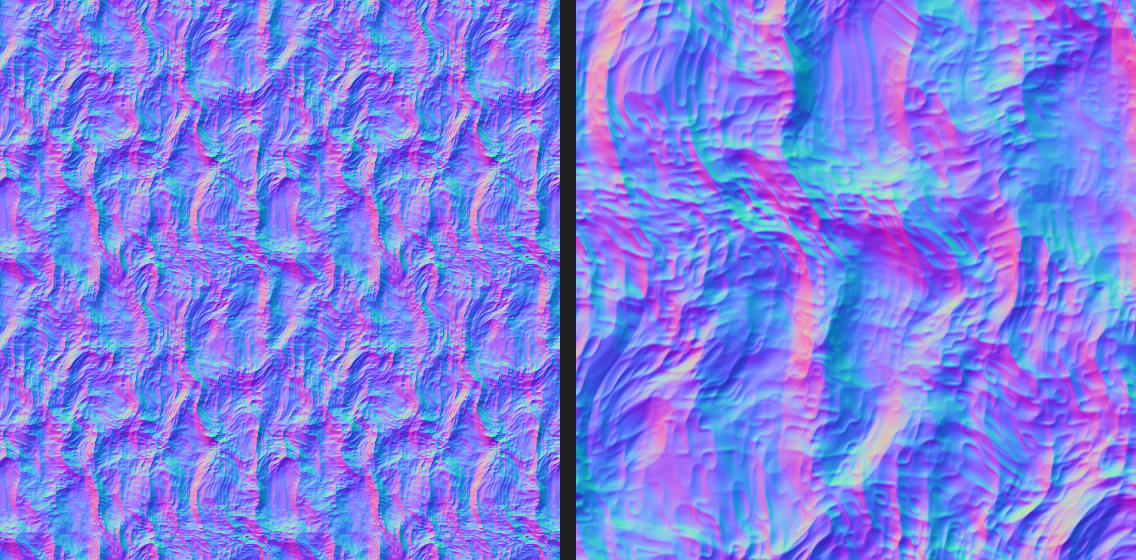
Left: the whole. Right: its middle third, enlarged.
Write a WebGL 2 fragment shader that draws this texture map.

```glsl
#version 300 es
precision highp float;
// Tileable tangent-space normal map of rough bark: long smooth plates between crumbly grooves.

#define TILES 2.0                  // repeats across and down
#define PLATE_CELLS vec2(6.0, 3.0) // bark plates per tile
#define PLATE_HEIGHT 0.034
#define PLATE_EDGE 0.58            // width of the plate flanks, in cells
#define GRAIN_CELLS vec2(10.0, 5.0)
#define GRAIN_GROWTH vec2(1.7, 2.0)
#define GRAIN_OCTAVES 5
#define GRAIN_SLOPE 0.23
#define PLATE_SMOOTHNESS 0.75      // how far plates suppress the grain
#define WARP 0.075
#define RELIEF 1.25
#define SAMPLE_STEP 0.002          // half width of the slope filter, in tiles

uniform vec2 u_resolution;
out vec4 fragColor;

float hash(vec2 cell) {
    vec3 q = fract(cell.xyx * vec3(0.1031, 0.1030, 0.0973));
    q += dot(q, q.yzx + 33.33);
    return fract((q.x + q.y) * q.z);
}

// Value noise that wraps after `cells` lattice steps.
float tileNoise(vec2 p, vec2 cells, float seed) {
    p *= cells;
    vec2 i = floor(p), f = p - i;
    f = f * f * f * (f * (f * 6.0 - 15.0) + 10.0);
    vec2 a = mod(i, cells) + seed, b = mod(i + 1.0, cells) + seed;
    return mix(mix(hash(a), hash(vec2(b.x, a.y)), f.x),
               mix(hash(vec2(a.x, b.y)), hash(b), f.x), f.y);
}

// Wrapping cellular noise: x is the distance to the cell border, y a random value per cell.
vec2 plates(vec2 p) {
    p *= PLATE_CELLS;
    vec2 base = floor(p);
    float nearest = 9.0, second = 9.0, id = 0.0;
    for (int y = -1; y <= 1; y++) {
        for (int x = -1; x <= 1; x++) {
            vec2 cell = base + vec2(x, y);
            vec2 key = mod(cell, PLATE_CELLS) + 7.0;
            vec2 site = cell + vec2(hash(key), hash(key + 41.0));
            float d = length(site - p);
            if (d < nearest) {
                second = nearest;
                nearest = d;
                id = hash(key + 83.0);
            } else {
                second = min(second, d);
            }
        }
    }
    return vec2(second - nearest, id);
}

float barkHeight(vec2 p) {
    // Bend the vertical grain.
    float bend = tileNoise(p, vec2(4.0, 5.0), 11.0) - 0.5;
    float kink = tileNoise(p, vec2(11.0, 13.0), 29.0) - 0.5;
    float lift = tileNoise(p, vec2(9.0, 6.0), 53.0) - 0.5;
    p += WARP * vec2(bend + 0.4 * kink, lift);

    // Domed plates of varying height.
    vec2 plate = plates(p);
    float dome = smoothstep(0.0, PLATE_EDGE, plate.x);
    float height = PLATE_HEIGHT * dome * mix(0.45, 1.25, plate.y);

    // Creased grain, from vertical fibres down to round crumbs.
    float roughness = 1.0 - PLATE_SMOOTHNESS * dome * plate.y;
    vec2 cells = GRAIN_CELLS;
    for (int i = 0; i < GRAIN_OCTAVES; i++) {
        vec2 whole = floor(cells);
        float n = tileNoise(p, whole, 67.0 + 19.0 * float(i));
        float crease = abs(2.0 * n - 1.0);
        height += GRAIN_SLOPE / whole.x * roughness * crease;
        cells *= GRAIN_GROWTH;
    }
    return height;
}

void main() {
    vec2 p = fract(gl_FragCoord.xy / u_resolution * TILES);

    // Slope by central differences.
    vec2 e = vec2(SAMPLE_STEP, 0.0);
    vec2 slope = vec2(barkHeight(p + e.xy) - barkHeight(p - e.xy),
                      barkHeight(p + e.yx) - barkHeight(p - e.yx)) / (2.0 * SAMPLE_STEP);

    // Encode with the green channel pointing down.
    vec3 normal = normalize(vec3(vec2(-1.0, 1.15) * slope * RELIEF, 1.0));
    fragColor = vec4(0.5 + 0.5 * normal, 1.0);
}
```
